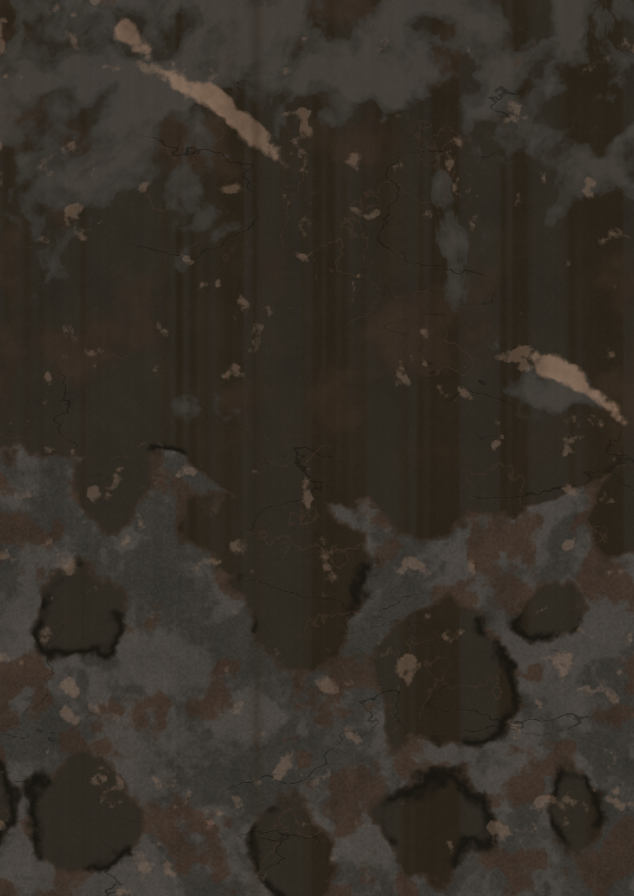
Give the GLSL for this texture, as a Shadertoy shader.

```glsl
#define BROWN vec3(0.180, 0.160, 0.130)
#define UMBER vec3(0.165, 0.137, 0.098)
#define RUST vec3(0.235, 0.178, 0.138)
#define SLATE vec3(0.218, 0.208, 0.190)
#define ASH vec3(0.278, 0.260, 0.240)
#define PINK vec3(0.500, 0.405, 0.335)
#define GAP vec3(0.085, 0.078, 0.062)
#define PLASTER_TOP 0.49
#define HOLE_CELL 0.19
#define GRAIN 0.030

float hash(vec2 p) {
    vec3 q = fract(p.xyx * vec3(0.1031, 0.1030, 0.0973));
    q += dot(q, q.yzx + 33.33);
    return fract((q.x + q.y) * q.z);
}

float noise(vec2 p) {
    vec2 i = floor(p), f = fract(p);
    f = f * f * (3.0 - 2.0 * f);
    return mix(mix(hash(i), hash(i + vec2(1, 0)), f.x),
               mix(hash(i + vec2(0, 1)), hash(i + vec2(1, 1)), f.x), f.y);
}

float fbm(vec2 p) {
    float sum = 0.0, amp = 0.5;
    for (int i = 0; i < 6; i++) {
        sum += amp * noise(p);
        p = mat2(1.6, 1.2, -1.2, 1.6) * p + 17.3;
        amp *= 0.5;
    }
    return sum;
}

// Signed distance to rounded holes scattered on a jittered grid
float holes(vec2 p) {
    vec2 cell = floor(p / HOLE_CELL);
    float d = 1.0;
    for (int y = -1; y <= 1; y++)
    for (int x = -1; x <= 1; x++) {
        vec2 c = cell + vec2(x, y);
        vec2 jitter = vec2(hash(c + 3.7), hash(c + 41.2));
        vec2 centre = (c + 0.2 + 0.6 * jitter) * HOLE_CELL;
        float radius = mix(0.025, 0.088, hash(c + 77.5));
        d = min(d, length((p - centre) * vec2(1.0, 0.85)) - radius);
    }
    return d;
}

// Thin line along the middle level of a noise field
float crack(vec2 p, float scale, float width) {
    float n = fbm(p * scale);
    return 1.0 - smoothstep(0.0, width, abs(n - 0.5));
}

// Slanting broken veins of pale stone
float veins(vec2 p, vec2 warp) {
    float v = 0.0;
    for (int i = 0; i < 3; i++) {
        float k = float(i);
        vec2 d = p - vec2(0.25 + 0.38 * k, 0.865 - 0.275 * k) + warp * 0.05;
        if (i == 2) d = p - vec2(0.13, 0.965) + warp * 0.05;
        float along = dot(d, vec2(0.80, -0.60));
        float across = dot(d, vec2(0.60, 0.80));
        float size = i == 2 ? 0.25 : 1.0 - 0.35 * k;
        float body = 1.0 - length(vec2(along / (0.10 * size), across / 0.013));
        v = max(v, smoothstep(-0.1, 0.4, body + 1.8 * (fbm(p * 42.0) - 0.5)));
    }
    return v;
}

void mainImage(out vec4 fragColor, in vec2 fragCoord) {
    vec2 p = fragCoord / iResolution.y;
    vec2 warp = vec2(fbm(p * 7.0 + 5.0), fbm(p * 7.0 + 61.0)) - 0.5;
    float rough = fbm(p * 34.0) - 0.5;
    float fine = fbm(p * 95.0 + 9.0) - 0.5;
    float lower = smoothstep(0.56, 0.46, p.y);

    // Brown ground with vertical streaks
    float streak = 0.6 * noise(vec2(p.x * 28.0, p.y * 0.8)) + 0.4 * noise(vec2(p.x * 130.0, 3.0));
    float seam = exp(-pow((p.x - 0.287) / 0.006, 2.0));
    vec3 col = mix(BROWN, UMBER, smoothstep(0.38, 0.72, streak + 0.25 * (p.x - 0.35)));
    float stain = smoothstep(0.53, 0.70, fbm(p * 13.0 + 30.0)) * (1.0 - lower);
    col = mix(col, RUST, 0.55 * stain);
    col *= 1.0 + 0.16 * rough * (1.0 - 0.6 * lower);

    // Worn film of grey over the upper part
    float crown = smoothstep(0.62, 1.0, p.y);
    float film = fbm(p * vec2(10.0, 8.0) + warp * 2.5 + 80.0) + 0.10 * crown + 0.22 * rough;
    float filmMask = smoothstep(0.585, 0.645, film) * (1.0 - lower);
    col = mix(col, mix(SLATE, ASH, smoothstep(0.62, 0.74, film)), 0.82 * filmMask);

    // Plaster sheet broken by holes
    float sheet = min(PLASTER_TOP - p.y + 0.20 * warp.x, holes(p + warp * 0.13));
    sheet += 0.025 * rough + 0.008 * fine;
    float plaster = smoothstep(-0.004, 0.006, sheet);
    float mottle = fbm(p * 16.0 + warp * 2.0 + 12.0) + 0.35 * fine;
    vec3 coat = mix(SLATE, ASH, smoothstep(0.36, 0.58, mottle));
    float rusted = smoothstep(0.57, 0.66, fbm(p * 24.0 + 140.0));
    coat = mix(coat, RUST, 0.75 * rusted);
    coat *= 1.0 + 0.20 * rough;
    col = mix(col, coat, plaster);

    // Pale rims and dark gaps where the sheet lifts
    float rim = exp(-pow(sheet / 0.0025, 2.0));
    col = mix(col, RUST * 1.08, 0.35 * rim);
    float lifted = smoothstep(0.52, 0.60, fbm(p * 11.0 + 200.0));
    float gap = exp(-pow((sheet + 0.004) / 0.006, 2.0)) * lifted;
    col = mix(col, GAP, 0.85 * gap);

    // Hairline cracks
    float broken = smoothstep(0.45, 0.62, fbm(p * 9.0 + 300.0));
    col = mix(col, RUST * 1.12, 0.50 * broken * crack(p + 7.0, 11.0, 0.010) * (1.0 - plaster));
    col = mix(col, GAP, 0.50 * broken * crack(p * vec2(0.7, 1.3) + 23.0, 8.0, 0.007));

    // Pale veins, flecks and surface grain
    col = mix(col, PINK * (1.0 + 0.5 * rough), 0.85 * veins(p, warp));
    float fleck = smoothstep(0.68, 0.78, fbm(p * 38.0 + 410.0));
    col = mix(col, PINK, 0.45 * fleck);
    col = mix(col, UMBER, 0.30 * seam);
    col *= 1.0 + 0.04 * (noise(vec2(p.x * 190.0, 8.0)) - 0.5);
    col += GRAIN * (noise(p * 420.0) - 0.5) * mix(0.35, 1.0, plaster);
    fragColor = vec4(col, 1.0);
}
```
